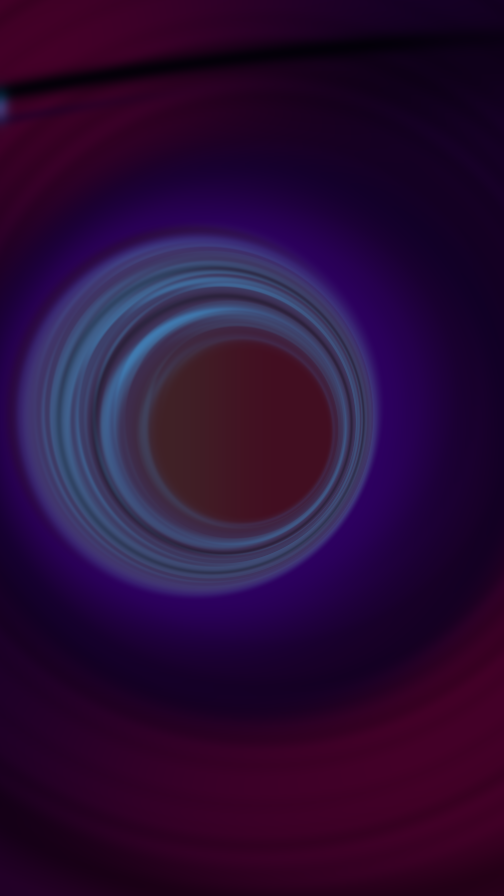
This background is drawn by a WebGL 2 fragment shader. Its source:

```glsl
#version 300 es
precision highp float;

uniform vec2 u_resolution;
out vec4 fragColor;

float hash(float n) {
    return fract(sin(n * 127.1) * 437.58);
}

float noise(float x) {
    float i = floor(x), f = fract(x);
    return mix(hash(i), hash(i + 1.0), f * f * (3.0 - 2.0 * f));
}

float bell(float x, float width) {
    return exp(-x * x / (width * width));
}

// Position within nested off-centre circles: 0 on the inner rim, 1 on the outer.
float nestedRing(vec2 p) {
    vec2 d = p - vec2(0.479, 0.921);
    vec2 shift = vec2(-0.085, 0.033);
    float inner = 0.18, growth = 0.175;
    float a = dot(shift, shift) - growth * growth;
    float b = dot(d, shift) + inner * growth;
    float c = dot(d, d) - inner * inner;
    return (b - sqrt(max(b * b - a * c, 0.0))) / a;
}

// Crimson corners, dark orbit and faint wide arcs.
vec3 backdrop(vec2 p) {
    float lowerRight = smoothstep(0.95, 0.05, length((p - vec2(1.05, 0.3)) * vec2(0.9, 1.0)));
    float upperLeft = smoothstep(0.75, 0.05, length((p - vec2(0.0, 1.7)) * vec2(0.85, 1.0)));
    float lowerLeft = 0.45 * bell(length(p - vec2(0.3, 0.12)), 0.42);
    float crimson = clamp(lowerRight + upperLeft + lowerLeft, 0.0, 1.0);

    float orbit = length(p - vec2(0.49, 0.915));
    crimson *= smoothstep(0.42, 0.66, orbit);
    vec3 color = mix(vec3(0.085, 0.0, 0.145), vec3(0.245, 0.0, 0.145), crimson);

    float arcs = noise(length(p - vec2(0.55, 1.0)) * 38.0 + p.x * 1.5);
    color *= 0.9 + 0.18 * arcs;
    color = mix(color, vec3(0.045, 0.0, 0.13), 0.6 * bell(orbit - 0.525, 0.05));
    float cornerArc = length(p - vec2(0.62, 1.05)) - 1.08;
    return color * (1.0 - 0.4 * bell(cornerArc, 0.06));
}

// Curved dark bar near the top, with a cool spark at its left end.
vec3 addBar(vec3 color, vec2 p) {
    float y = p.y - (1.593 + 0.18 * p.x - 0.07 * p.x * p.x);
    float fade = 1.0 - 0.55 * smoothstep(0.7, 1.0, p.x);
    color *= 1.0 - 0.35 * smoothstep(0.2, 0.9, p.x) * bell(y + 0.05, 0.1);
    color = mix(color, vec3(0.008, 0.0, 0.03), 0.95 * fade * bell(y, 0.021));
    color = mix(color, vec3(0.09, 0.0, 0.16), 0.5 * bell(y + 0.055, 0.012) * smoothstep(0.5, 0.0, p.x));
    return color + vec3(0.02, 0.22, 0.3) * bell(p.x, 0.018) * bell(p.y - 1.567, 0.03);
}

vec3 addRing(vec3 color, vec2 p) {
    float t = nestedRing(p);
    vec2 d = p - vec2(0.394, 0.954);
    float radius = length(d);
    vec2 dir = d / max(radius, 0.001);

    // Violet glow, wider towards the right.
    float reach = 0.12 + 0.03 * dir.x;
    float glow = bell(max(radius - 0.34, 0.0), reach);
    color = mix(color, vec3(0.19, 0.0, 0.41), 0.9 * glow);

    // Fine strands that drift slightly around the ring.
    float drift = 0.05 * dir.x + 0.04 * dir.y;
    float strands = 0.6 * noise((t + drift) * 13.0 + 4.0) + 0.4 * noise((t - drift) * 31.0 + 9.0);
    float lit = 0.55 + 0.45 * smoothstep(-0.6, 0.8, dot(dir, vec2(-0.8, 0.6)));
    vec3 band = mix(vec3(0.24, 0.18, 0.32), vec3(0.25, 0.36, 0.53), smoothstep(0.25, 0.8, strands) * lit);
    float bright = bell(t - 0.31, 0.045) + 0.6 * bell(t - 0.56, 0.07) + 0.35 * bell(t - 0.78, 0.05);
    band += vec3(0.0, 0.12, 0.16) * bright * lit;
    band *= 1.0 - 0.28 * bell(t - 0.43, 0.03) - 0.25 * bell(t - 0.7, 0.03);
    band = mix(band, vec3(0.27, 0.25, 0.55), 0.6 * smoothstep(0.72, 0.98, t));

    float edge = 0.1 + 0.12 * smoothstep(0.3, 1.0, dot(dir, vec2(0.7, 0.7)));
    color = mix(color, band, smoothstep(1.0 + edge, 1.0 - edge, t));
    float rim = bell(t - 1.06, 0.055) * smoothstep(-0.3, 0.8, dot(dir, vec2(-0.8, 0.6)));
    color = mix(color, vec3(0.16, 0.04, 0.17), 0.55 * rim);

    // Muted red disc with one thin halo at its border.
    vec3 disc = mix(vec3(0.25, 0.13, 0.15), vec3(0.26, 0.055, 0.13), smoothstep(0.32, 0.56, p.x));
    color = mix(disc, color, smoothstep(-0.1, 0.27, t));
    return color + vec3(0.0, 0.045, 0.075) * bell(t - 0.04, 0.035);
}

void main() {
    // Width spans one unit; height follows the canvas proportions.
    vec2 p = gl_FragCoord.xy / u_resolution * vec2(1.0, 1.7778);
    vec3 color = addBar(backdrop(p), p);
    fragColor = vec4(clamp(addRing(color, p), 0.0, 1.0), 1.0);
}
```
